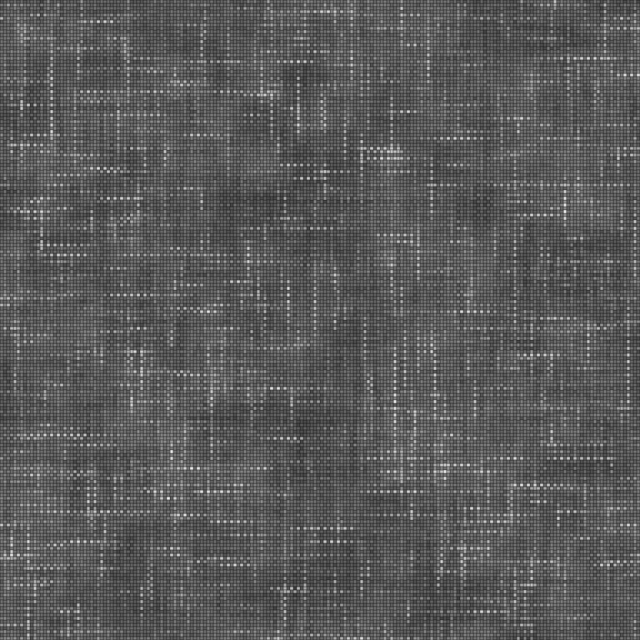
Write a Shadertoy shader that draws this texture.

```glsl
// Grey plain-weave cloth: warp and weft threads cross in a checker order.
// Each thread has a tone that drifts along its length, giving slubby streaks;
// soft patches and per-stitch jitter are added, then the weave is supersampled.

float hash(vec2 p) {
    return fract(sin(dot(p, vec2(127.1, 311.7))) * 43758.5453);
}

float noise(vec2 p) {
    vec2 i = floor(p), f = fract(p);
    f = f * f * (3.0 - 2.0 * f);
    return mix(mix(hash(i), hash(i + vec2(1, 0)), f.x),
               mix(hash(i + vec2(0, 1)), hash(i + vec2(1, 1)), f.x), f.y);
}

// Tone of one thread at a distance along it, both counted in threads
float threadTone(float along, float thread, float seed) {
    float shift = 40.0 * hash(vec2(thread, seed));
    float streak = 0.5 * noise(vec2((along + shift) / 7.0, thread + seed))
                 + 0.5 * noise(vec2((along + shift) / 24.0, thread + seed + 400.0));
    return 0.33 + 0.26 * streak + 0.36 * smoothstep(0.62, 1.0, streak);
}

float weave(vec2 uv) {
    vec2 p = uv * 192.0;
    vec2 cell = floor(p);
    vec2 local = 2.0 * fract(p) - 1.0;

    // Checker parity decides which thread lies on top
    bool weftOnTop = mod(cell.x + cell.y, 2.0) < 0.5;
    float tone = weftOnTop ? threadTone(cell.x, cell.y, 13.0)
                           : threadTone(cell.y, cell.x, 757.0) - 0.015;

    // Uneven dye: broad patches and small differences between stitches
    tone += 0.12 * (noise(p / 13.0 + 51.0) - 0.5);
    tone += 0.07 * (hash(cell + 29.0) - 0.5);

    // Rounded thread, darker at its sides and where it dips under
    vec2 bend = weftOnTop ? local : local.yx;
    float shade = (1.0 - 0.25 * bend.x * bend.x) * (1.0 - 0.55 * bend.y * bend.y);
    return tone * shade;
}

void mainImage(out vec4 fragColor, in vec2 fragCoord) {
    // Average a 3 by 3 grid of samples to smooth the fine threads
    float grey = 0.0;
    for (int y = -1; y <= 1; y++) {
        for (int x = -1; x <= 1; x++) {
            vec2 offset = vec2(x, y) / 3.0;
            grey += weave((fragCoord + offset) / iResolution.y) / 9.0;
        }
    }
    fragColor = vec4(vec3(grey), 1.0);
}
```
